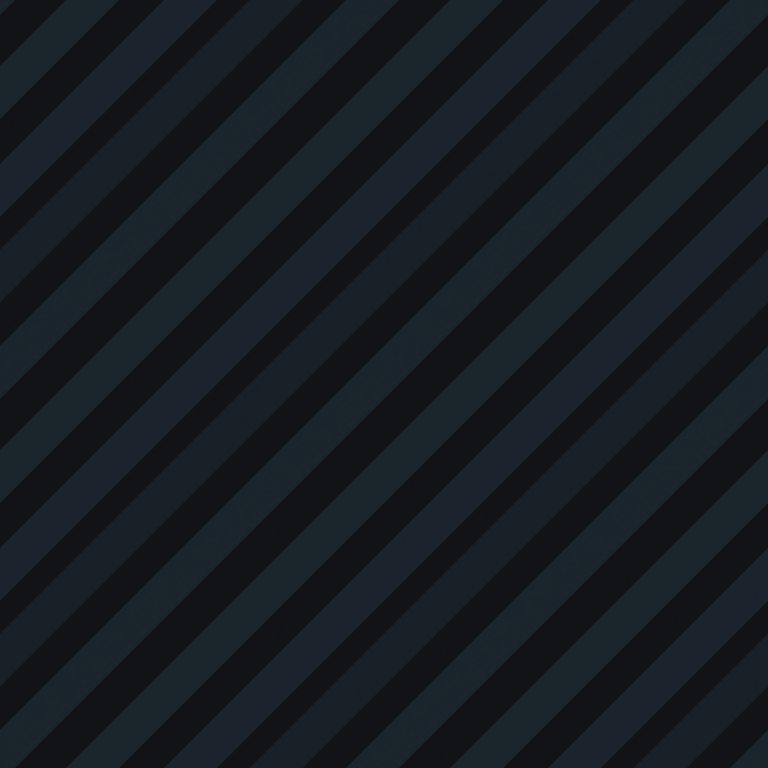
Give the GLSL for this pattern, as a Shadertoy shader.

```glsl
#define GROUPS 2.0          // four-stripe groups across and down
#define STRIPES 4
#define STRIPE_WIDTH 0.138  // fraction of one group
#define GRAIN_CELLS 256.0
#define GRAIN_AMOUNT 0.004
#define GROUND vec3(0.069, 0.073, 0.086)

// Stripe centres within a group, and their tints
const float CENTRES[STRIPES] = float[](-0.030, 0.241, 0.496, 0.719);
const vec3 TINTS[STRIPES] = vec3[](
    vec3(0.104, 0.143, 0.173),
    vec3(0.106, 0.145, 0.173),
    vec3(0.110, 0.137, 0.177),
    vec3(0.098, 0.125, 0.157));

float hash(vec2 p) {
    return fract(sin(dot(p, vec2(127.1, 311.7))) * 43758.5453);
}

// Shortest signed offset on a repeating unit interval
float wrapOffset(float x) {
    return fract(x + 0.5) - 0.5;
}

// Value noise that repeats after the given number of cells
float tiledNoise(vec2 uv, float cells) {
    vec2 p = uv * cells;
    vec2 i = floor(p);
    vec2 f = smoothstep(0.0, 1.0, p - i);
    vec2 a = mod(i, cells);
    vec2 b = mod(i + 1.0, cells);
    return mix(mix(hash(a), hash(vec2(b.x, a.y)), f.x),
               mix(hash(vec2(a.x, b.y)), hash(b), f.x), f.y);
}

void mainImage(out vec4 fragColor, in vec2 fragCoord) {
    vec2 uv = fragCoord / iResolution.xy;

    // Position across the rising diagonals
    float across = (uv.x - uv.y) * GROUPS;
    float edge = GROUPS * length(1.0 / iResolution.xy) * 0.7;

    // Flat stripes over the dark ground
    vec3 color = GROUND;
    float cover = 0.0;
    for (int i = 0; i < STRIPES; i++) {
        float d = abs(wrapOffset(across - CENTRES[i])) - 0.5 * STRIPE_WIDTH;
        float stripe = 1.0 - smoothstep(-edge, edge, d);
        color = mix(color, TINTS[i], stripe);
        cover = max(cover, stripe);
    }

    // Faint grain, stronger on the stripes
    float grain = tiledNoise(uv, GRAIN_CELLS) - 0.5;
    color += grain * GRAIN_AMOUNT * mix(0.3, 1.0, cover);

    fragColor = vec4(color, 1.0);
}
```
